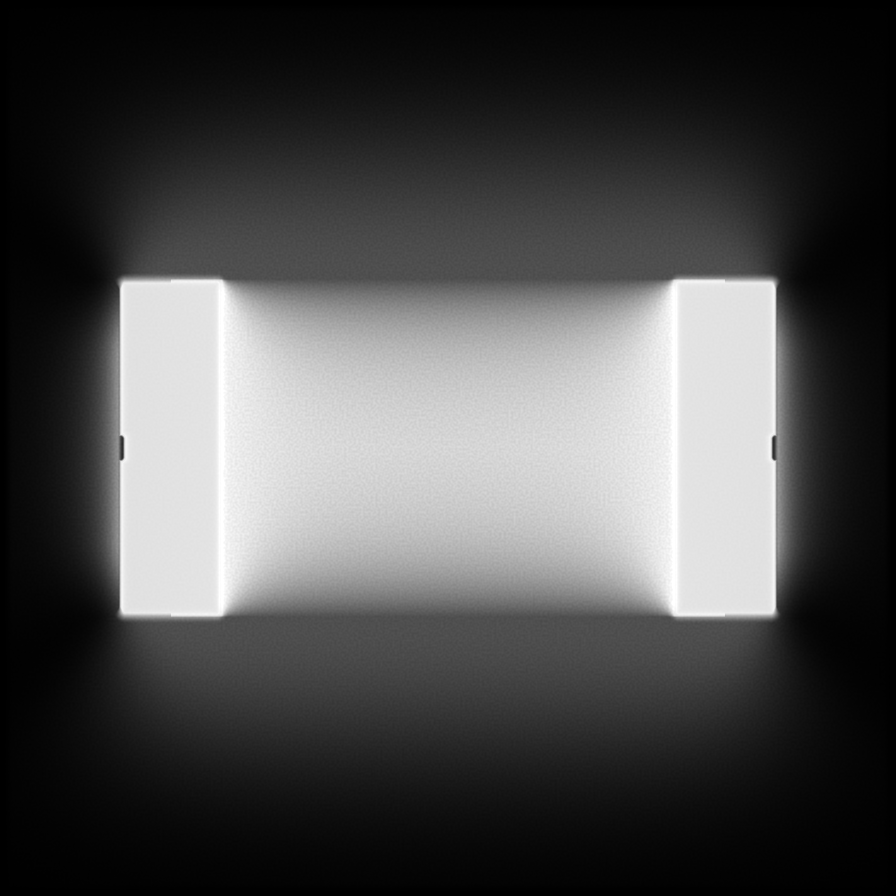
Write a Shadertoy shader that draws this background.

```glsl
// Two upright glowing slabs facing each other, with soft light between and around them.

#define SLAB_CENTER 0.3092   // distance of each slab from the middle
#define SLAB_HALF vec2(0.0570, 0.1885)
#define SLAB_TONE 0.885
#define GAP_TONE 0.86        // light in the middle of the gap
#define HAZE_TONE 0.31       // light along the open sides of the gap
#define HAZE_REACH 0.17
#define GAP_SOFTNESS 0.060
#define SIDE_TONE 0.40       // glow behind the slabs
#define SIDE_REACH 0.033
#define GRAIN_SCALE 370.0
#define GRAIN_AMOUNT 0.055

vec2 randomGradient(vec2 cell) {
    vec3 q = fract(cell.xyx * vec3(0.1031, 0.1030, 0.0973));
    q += dot(q, q.yzx + 33.33);
    float angle = 6.28318 * fract((q.x + q.y) * q.z);
    return vec2(cos(angle), sin(angle));
}

float gradientNoise(vec2 p) {
    vec2 cell = floor(p), f = fract(p);
    vec2 blend = f * f * (3.0 - 2.0 * f);
    vec2 e = vec2(0.0, 1.0);
    float a = dot(randomGradient(cell), f);
    float b = dot(randomGradient(cell + e.yx), f - e.yx);
    float c = dot(randomGradient(cell + e.xy), f - e.xy);
    float d = dot(randomGradient(cell + e.yy), f - e.yy);
    return mix(mix(a, b, blend.x), mix(c, d, blend.x), blend.y);
}

float roundedBox(vec2 p, vec2 halfSize, float radius) {
    vec2 q = abs(p) - halfSize + radius;
    return length(max(q, 0.0)) + min(max(q.x, q.y), 0.0) - radius;
}

// Haze above and below, spreading sideways as it leaves the gap
float openHaze(vec2 p, float outerX) {
    float rise = max(p.y - SLAB_HALF.y, 0.0);
    float spread = 0.009 + 0.28 * rise;
    float sides = 1.0 / (1.0 + exp(clamp((p.x - outerX) / spread, -30.0, 30.0)));
    return HAZE_TONE * exp(-pow(rise / HAZE_REACH, 2.0)) * sides;
}

// Light between the slabs, with edges that soften away from each face
float gapLight(vec2 p, float innerX, float haze) {
    float fromFace = max(innerX - p.x, 0.0);
    float depth = max(SLAB_HALF.y - p.y, 0.0);
    float softness = GAP_SOFTNESS * (1.0 - exp(-fromFace / 0.06)) + 0.001;
    float fill = (1.0 - exp(-depth / softness)) * step(p.x, SLAB_CENTER);
    float tone = GAP_TONE + 0.09 * exp(-fromFace / 0.05);
    return mix(haze, tone, fill);
}

// Short glow behind each slab, narrowing towards its corners
float sideGlow(vec2 p, float outerX) {
    float away = max(p.x - outerX, 0.0);
    float height = min(p.y / SLAB_HALF.y, 1.0);
    float reach = SIDE_REACH * (1.0 - 0.65 * height * height);
    float fade = 1.0 - smoothstep(0.10, 0.205 + 0.8 * away, p.y);
    float glow = SIDE_TONE * exp(-away / reach) + 0.07 * exp(-away / 0.10);
    return glow * fade * smoothstep(-0.003, 0.003, p.x - outerX);
}

void mainImage(out vec4 fragColor, in vec2 fragCoord) {
    float canvas = min(iResolution.x, iResolution.y);
    vec2 centered = (fragCoord - 0.5 * iResolution.xy) / canvas;
    vec2 p = abs(centered);
    float pixel = 1.0 / canvas;
    float innerX = SLAB_CENTER - SLAB_HALF.x;
    float outerX = SLAB_CENTER + SLAB_HALF.x;

    // Surrounding light
    float light = gapLight(p, innerX, openHaze(p, outerX));
    light += sideGlow(p, outerX);

    // Slab with a small notch in its outer face
    vec2 local = p - vec2(SLAB_CENTER, 0.0);
    float slab = roundedBox(local, SLAB_HALF, 0.006);
    float notch = roundedBox(p - vec2(outerX, 0.0), vec2(0.0045, 0.014), 0.004);
    slab = max(slab, -notch);
    float capBlur = 0.006 * smoothstep(SLAB_HALF.y - 0.012, SLAB_HALF.y, p.y);
    float edge = max(0.0015, pixel) + capBlur;
    float cover = 1.0 - smoothstep(-edge, edge, slab);
    float rim = exp(-abs(slab + 0.003) / 0.0025);
    float slabTone = SLAB_TONE + 0.08 * rim - 0.10 * local.x;
    light = mix(light, slabTone, cover);

    // Bright line on the inner face
    float faceLine = exp(-abs(p.x - innerX) / 0.0025);
    light += 0.10 * faceLine * (1.0 - smoothstep(0.172, 0.188, p.y));

    // Fine grain, strongest in the open light, and dark canvas margins
    float grain = gradientNoise((centered + 0.5) * GRAIN_SCALE);
    light += GRAIN_AMOUNT * grain * sqrt(max(light, 0.0)) * mix(1.0, 0.25, cover);
    light *= 1.0 - smoothstep(0.485, 0.497, max(p.x, p.y));

    fragColor = vec4(vec3(clamp(light, 0.0, 1.0)), 1.0);
}
```
